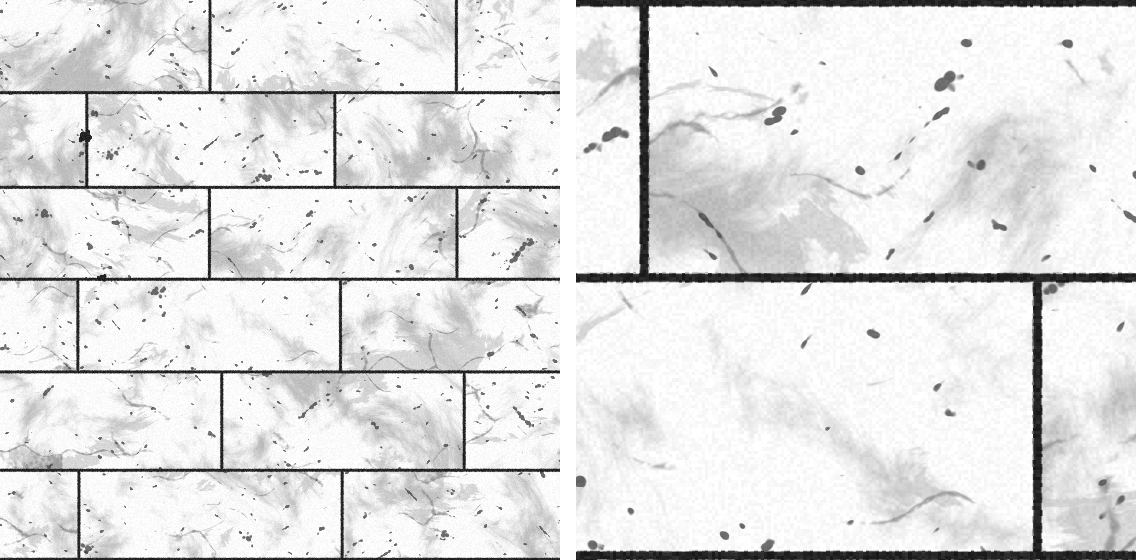
Left: the whole. Right: its middle third, enlarged.
A Shadertoy shader for this texture:

```glsl
// Heights of the bed joints, bottom to top
const float BEDS[6] = float[6](0.0013, 0.1602, 0.3359, 0.5013, 0.6654, 0.8346);
// First upright joint and block length of each course
const vec2 COURSES[6] = vec2[6](vec2(0.141, 0.470), vec2(0.396, 0.433), vec2(0.139, 0.469),
                                vec2(0.374, 0.442), vec2(0.155, 0.443), vec2(0.375, 0.440));

vec2 hash2(vec2 p) {
    vec3 q = fract(p.xyx * vec3(0.1031, 0.1030, 0.0973));
    q += dot(q, q.yzx + 33.33);
    return fract((q.xx + q.yz) * q.zy);
}

// Cellular noise: nearest distance, second distance, random value of the nearest cell
vec3 cells(vec2 p) {
    vec2 base = floor(p);
    vec3 best = vec3(9.0, 9.0, 0.0);
    for (int j = -1; j <= 1; j++)
    for (int i = -1; i <= 1; i++) {
        vec2 cell = base + vec2(i, j);
        float d = length(cell + hash2(cell) - p);
        if (d < best.x) best = vec3(d, best.x, hash2(cell + 71.0).x);
        else best.y = min(best.y, d);
    }
    return best;
}

// Rough cloudiness from layers of rotated cells, averaging near 0.47
float mottle(vec2 p) {
    float sum = 0.0, total = 0.0, weight = 1.0;
    for (int i = 0; i < 6; i++) {
        p += 0.25 * sin(p.yx * 1.7 + float(i));
        sum += weight * cells(p).x;
        total += weight;
        weight *= 0.66;
        p = mat2(1.6, 1.2, -1.2, 1.6) * p + 5.3;
    }
    return sum / total;
}

void mainImage(out vec4 fragColor, in vec2 fragCoord) {
    vec2 uv = fragCoord / iResolution.xy;
    float pixel = 1.0 / iResolution.y;

    // Course, block and distance to the nearest joint
    int course = -1;
    float joint = 1.0;
    for (int i = 0; i < 6; i++) {
        if (uv.y > BEDS[i]) course = i;
        joint = min(joint, abs(uv.y - BEDS[i]));
    }
    course = max(course, 0);
    float along = (uv.x - COURSES[course].x) / COURSES[course].y;
    joint = min(joint, abs(fract(along + 0.5) - 0.5) * COURSES[course].y);
    vec2 block = hash2(vec2(floor(along) + 7.0, float(course) + 3.0));

    // Clouded stone, with its own tone in each block
    vec2 p = uv + 3.0 + block * 13.0;
    float cloud = mottle(p * 6.0) + 0.07 * (block.x - 0.5);
    float shade = mix(0.74, 0.985, smoothstep(0.67, 0.38, cloud));

    // Flat grey stains with crisp edges
    float stain = mottle(p * vec2(5.0, 7.0) + 40.0) + 0.06 * (block.y - 0.5);
    shade = mix(shade, 0.75, 0.6 * smoothstep(0.54, 0.585, stain));

    // Broken veins
    float ragged = cells(p * 110.0).x - 0.4;
    vec2 bent = p + 0.018 * sin(p.yx * 31.0) + 0.007 * sin(p.yx * 83.0 + 2.0);
    vec3 seam = cells(bent * vec2(7.0, 13.0));
    float vein = smoothstep(0.06, 0.0, seam.y - seam.x + 0.06 * ragged);
    shade = mix(shade, 0.5, 0.65 * vein * smoothstep(0.45, 0.54, stain + 0.1 * ragged));

    // Pits in three sizes, the large ones rare
    float scale = 16.0;
    for (int i = 0; i < 3; i++) {
        vec3 pit = cells(bent * scale * vec2(0.8, 1.25) + float(i) * 19.0);
        float chance = 0.06 + 0.04 * float(i);
        float radius = 0.08 + 0.17 * fract(pit.z * 91.0);
        float edge = pit.x + 0.35 * ragged;
        float hole = smoothstep(radius, radius - 0.1, edge) * step(pit.z, chance);
        shade = mix(shade, 0.28, 0.8 * hole);
        scale *= 1.9;
    }

    // Fine grain
    float grain = hash2(floor(uv * 512.0)).x - 0.5;
    shade = min(shade + 0.055 * grain, 1.0);

    // Dark joints and two chips beside them
    float chip = min(length(uv - vec2(0.152, 0.756)) - 0.011,
                     length((uv - vec2(0.184, 0.503)) * vec2(0.8, 1.2)) - 0.006);
    float gap = min(joint - 0.0023, chip + 0.012 * ragged) + 0.0006 * grain;
    float stone = smoothstep(-0.6 * pixel, 0.6 * pixel + 0.0007, gap);
    shade = mix(0.09 + 0.1 * (grain + 0.5), shade, stone);

    fragColor = vec4(vec3(shade), 1.0);
}
```
